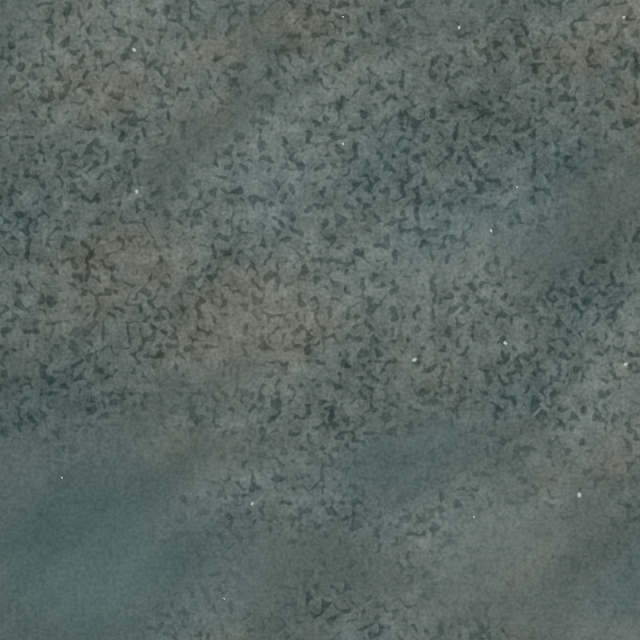
Give the GLSL for this texture, as a Shadertoy shader.

```glsl
// Weathered grey-green stone: soft diagonal clouds under dense dark speckles,
// fine grain and a few pale flecks. Every layer is gradient noise at its own
// scale; the layers are summed into one tone, then tinted warm or teal.

const vec3  STONE_MID      = vec3(0.362, 0.407, 0.393);
const vec3  TEAL_SHIFT     = vec3(-0.055, -0.022, -0.012);
const vec3  WARM_SHIFT     = vec3(0.030, 0.004, -0.016);
const vec3  FLECK_COLOR    = vec3(0.76, 0.80, 0.78);
const float STREAK_ANGLE   = 0.56;
const vec2  CLOUD_SCALE    = vec2(2.4, 5.6);
const float CLOUD_DEPTH    = 0.085;
const float SPECKLE_SCALE  = 82.0;
const float SPECKLE_DEPTH  = 0.100;
const float MOTTLE_SCALE   = 34.0;
const float MOTTLE_DEPTH   = 0.080;
const float GRAIN_SCALE    = 165.0;
const float GRAIN_DEPTH    = 0.075;
const float FLECK_GRID     = 6.0;
const float FLECK_CHANCE   = 0.36;
const vec2  TEAL_CENTER    = vec2(0.14, 0.12);
const float TAU            = 6.28319;

float hash(vec2 cell) {
    uvec2 q = uvec2(ivec2(cell)) * uvec2(1597334677U, 3812015801U);
    uint n = q.x ^ q.y;
    n = (n ^ (n >> 15)) * 1597334677U;
    n ^= n >> 16;
    return float(n >> 8) / 16777216.0;
}

float cornerSlope(vec2 cell, vec2 offset) {
    float angle = TAU * hash(cell);
    return dot(vec2(cos(angle), sin(angle)), offset);
}

float gradientNoise(vec2 p) {
    vec2 cell = floor(p);
    vec2 f = p - cell;
    vec2 fade = f * f * f * (f * (f * 6.0 - 15.0) + 10.0);
    vec2 e = vec2(1.0, 0.0);
    float low  = mix(cornerSlope(cell, f), cornerSlope(cell + e, f - e), fade.x);
    float high = mix(cornerSlope(cell + e.yx, f - e.yx),
                     cornerSlope(cell + e.xx, f - e.xx), fade.x);
    return mix(low, high, fade.y);
}

float fbm(vec2 p) {
    float sum = 0.0;
    float amplitude = 1.0;
    for (int i = 0; i < 4; i++) {
        sum += amplitude * gradientNoise(p);
        p = mat2(1.6, 1.2, -1.2, 1.6) * p + 17.3;
        amplitude *= 0.5;
    }
    return sum;
}

// One small, slightly stretched chip in some of the grid cells
float fleckMask(vec2 p) {
    vec2 cell = floor(p * FLECK_GRID);
    vec2 jitter = vec2(hash(cell + 211.0), hash(cell + 307.0));
    vec2 d = p - (cell + 0.1 + 0.8 * jitter) / FLECK_GRID;
    float angle = TAU * hash(cell + 401.0);
    d = mat2(cos(angle), sin(angle), -sin(angle), cos(angle)) * d;
    float size = mix(0.0025, 0.0060, pow(hash(cell + 503.0), 2.0));
    float present = step(hash(cell + 601.0), FLECK_CHANCE);
    return present * (1.0 - smoothstep(0.35 * size, size, length(d * vec2(1.0, 1.35))));
}

void mainImage(out vec4 fragColor, in vec2 fragCoord) {
    vec2 p = fragCoord / iResolution.y;
    float c = cos(STREAK_ANGLE);
    float s = sin(STREAK_ANGLE);
    vec2 along = mat2(c, -s, s, c) * p;

    // Broad clouds and the smooth teal corner
    float clouds = fbm(along * CLOUD_SCALE + 7.7);
    float tint = fbm(along * vec2(2.6, 4.2) + 41.0);
    float cornerDistance = length((p - TEAL_CENTER) * vec2(1.0, 1.25)) + 0.12 * clouds;
    float tealCorner = 1.0 - smoothstep(0.08, 0.34, cornerDistance);

    // Speckles thin out in smooth patches and towards the lower edge
    float cover = fbm(along * vec2(3.0, 5.0) + 83.0) + 0.35 * smoothstep(0.05, 0.5, p.y);
    float roughness = mix(0.30, 1.0, smoothstep(-0.15, 0.40, cover));
    roughness *= 1.0 - 0.55 * tealCorner;

    vec2 warp = vec2(gradientNoise(p * 60.0 + 5.0), gradientNoise(p * 60.0 + 95.0));
    vec2 speckleUv = p * SPECKLE_SCALE + 0.7 * warp;
    float speckleField = gradientNoise(speckleUv) + 0.25 * fbm(p * 18.0 + 29.0);
    float speckles = smoothstep(0.02, 0.36, speckleField);
    float mottle = fbm(p * MOTTLE_SCALE + 131.0);
    float grain = gradientNoise(p * GRAIN_SCALE + 61.0)
                + 0.4 * gradientNoise(p * GRAIN_SCALE * 1.7 + 19.0);

    // Sum the tone, keeping speckles centred on the mid colour
    float tone = CLOUD_DEPTH * clouds;
    tone += SPECKLE_DEPTH * roughness * (0.27 - speckles);
    tone += MOTTLE_DEPTH * roughness * mottle;
    tone += GRAIN_DEPTH * mix(0.55, 1.0, roughness) * grain;

    vec3 color = STONE_MID + tone;
    color += WARM_SHIFT * smoothstep(0.05, 0.55, tint) * (1.0 - tealCorner);
    color += TEAL_SHIFT * max(0.85 * tealCorner, 0.6 * smoothstep(0.1, 0.6, -tint));
    color += TEAL_SHIFT * 0.22 * speckles * roughness;

    color = mix(color, FLECK_COLOR, 0.85 * fleckMask(p));
    fragColor = vec4(clamp(color, 0.0, 1.0), 1.0);
}
```
